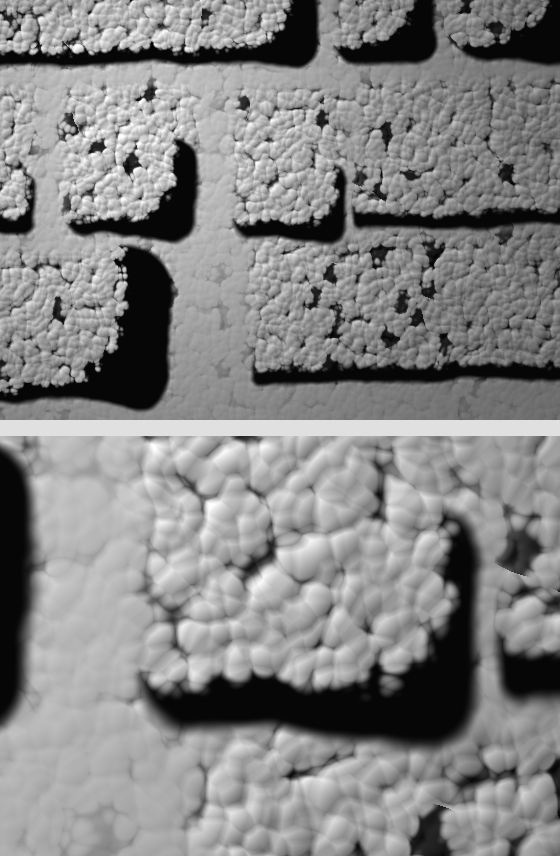
Top, the full canvas; bottom, a detail of the centre.
Reproduce this texture procedurally as a WebGL 2 fragment shader.

```glsl
#version 300 es
precision highp float;
// Rough painted brick wall in raking light, with black shadows under each course.
uniform vec2 u_resolution;
out vec4 fragColor;

const vec3 SHADOW = vec3(0.025);
const vec3 PAINT = vec3(1.0);
const vec2 TO_LIGHT = vec2(-0.6, 0.8);
const int BRICK_COUNT = 9;
// Each brick: left, right, bottom, depth of the shadow at its right end.
const vec4 BRICKS[BRICK_COUNT] = vec4[BRICK_COUNT](
  vec4(-0.30, 0.755, 0.840, 0.07), vec4(0.79, 1.04, 0.840, 0.06),
  vec4(1.065, 1.39, 0.840, 0.09), vec4(-0.30, 0.08, 0.445, 0.02),
  vec4(0.15, 0.468, 0.435, 0.06), vec4(0.555, 0.825, 0.420, 0.03),
  vec4(0.845, 1.60, 0.435, 0.0), vec4(-0.30, 0.405, 0.045, 0.12),
  vec4(0.60, 1.60, 0.072, 0.0));

vec2 hash2(vec2 p) {
  vec3 q = fract(p.xyx * vec3(0.1031, 0.1030, 0.0973));
  q += dot(q, q.yzx + 33.33);
  return fract((q.xx + q.yz) * q.zy);
}

// Cellular noise: distance to the nearest point, and a random value of its cell.
vec2 cells(vec2 p) {
  vec2 id = floor(p), nearest = vec2(9.0, 0.0);
  for (int j = -1; j <= 1; j++) {
    for (int i = -1; i <= 1; i++) {
      vec2 cell = id + vec2(i, j);
      vec2 rnd = hash2(cell + 40.0);
      float d = length(cell + rnd - p);
      if (d < nearest.x) nearest = vec2(d, fract(rnd.x * 7.3 + rnd.y * 3.1));
    }
  }
  return nearest;
}

// Layered sines that bend straight edges and regular cells.
vec2 waver(vec2 p, float freq) {
  vec2 sum = vec2(0.0);
  float amp = 0.5;
  for (int i = 0; i < 4; i++) {
    sum += amp * sin(p.yx * freq + 1.7 * sin(p * freq * 0.7 + float(i)));
    p = mat2(0.8, -0.6, 0.6, 0.8) * p + 0.37;
    freq *= 1.9;
    amp *= 0.55;
  }
  return sum;
}

// Lumps of thick paint at two sizes.
float lumps(vec2 p) {
  float coarse = cells(p * vec2(36.0, 30.0)).x;
  float fine = cells(p * 66.0 + 9.0).x;
  return 1.0 - 0.65 * coarse * coarse - 0.35 * fine * fine;
}

// Sparse broken pits, taller than wide.
float pits(vec2 p, float height) {
  vec2 cell = cells(p * vec2(17.0, 11.0) + 3.0);
  float d = cell.x - 0.32 + 0.9 * (height - 0.72);
  return smoothstep(0.08, -0.12, d) * step(0.80, cell.y);
}

float roundBox(vec2 p, vec2 lo, vec2 hi, float radius) {
  vec2 q = abs(p - 0.5 * (lo + hi)) - 0.5 * (hi - lo) + radius;
  return length(max(q, 0.0)) + min(max(q.x, q.y), 0.0) - radius;
}

// Distance to the dark crescent along the bottom and right end of a brick.
float underShadow(vec2 p, vec4 brick, float height) {
  float depth = brick.w;
  float nearEnd = smoothstep(brick.y - 0.25, brick.y, p.x);
  vec2 lo = vec2(brick.x, brick.z - 0.35 * depth * nearEnd);
  vec2 hi = vec2(brick.y, brick.z + 0.10 + 2.2 * depth);
  float radius = 0.02 + 0.7 * depth;
  vec2 lift = vec2(-depth, 0.040 + 0.5 * depth * nearEnd);
  float outer = roundBox(p, lo, hi, radius);
  float face = roundBox(p - lift, lo, hi + vec2(0.0, 0.3), radius + 0.4 * depth);
  face += (0.03 + 0.3 * depth) * (0.72 - height);
  return max(outer, -face);
}

void main() {
  vec2 p = gl_FragCoord.xy / u_resolution.y;
  vec2 bent = p + 0.007 * waver(p, 31.0);
  float height = lumps(bent);
  float relief = height - lumps(bent + 0.007 * TO_LIGHT);

  // Gather the rough brick faces and their shadows.
  vec2 edge = p + 0.009 * waver(p, 19.0) - vec2(0.0, 0.02 * p.x);
  float face = 9.0, shadow = 9.0;
  for (int i = 0; i < BRICK_COUNT; i++) {
    vec4 brick = BRICKS[i];
    face = min(face, roundBox(edge, brick.xz, vec2(brick.y, brick.z + 0.35), 0.03));
    shadow = min(shadow, underShadow(edge, brick, height));
  }
  float rough = mix(0.18, 1.0, smoothstep(0.025, -0.025, face));

  // Lamp glow from the upper left over the relief.
  vec2 toGlow = p - vec2(0.33, 0.67);
  float glow = 0.41 + 0.35 * exp(-2.2 * dot(toGlow, toGlow));
  float crevice = smoothstep(0.66, 0.35, height);
  float tone = glow * (1.0 + rough * (1.25 * relief - 0.5 * crevice));
  tone += 0.03 * rough * waver(p, 23.0).x;
  tone *= 1.0 - 0.8 * rough * pits(bent, height);

  vec3 color = mix(PAINT * tone, SHADOW, smoothstep(0.007, -0.009, shadow));
  fragColor = vec4(clamp(color, 0.02, 1.0), 1.0);
}
```
